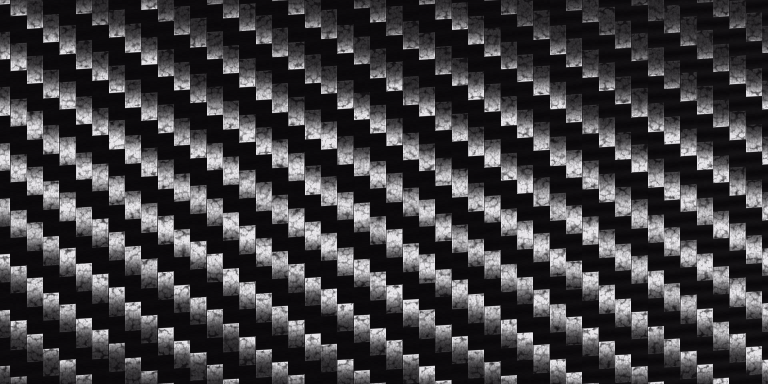
A Shadertoy shader for this texture:

```glsl
// Glossy twill carbon weave: stepped diagonals of silver tows over black ones.
// A sheared grid places the tows; a highlight slides over each curved tow
// according to its distance from a light band, broken up by cellular wrinkles.

#define COLUMNS 47.0      // tows across the canvas
#define REPEATS 6.9       // weave periods down the canvas
#define ROW_TILT 0.42     // rise of the rows towards the right, in periods
#define WEAVE_SHIFT vec2(0.36, 0.16)
#define JITTER 0.022      // uneven tow ends, in periods
#define RIM_WIDTH 0.004   // bright outline, in canvas heights
#define GLARE_SLIDE 3.2   // how fast the highlight leaves the tow centre
#define WRINKLE 0.42
#define GRAIN 0.20
#define INK vec3(0.035, 0.028, 0.037)
#define SILVER vec3(0.90, 0.895, 0.91)

float hash(vec2 p) {
    return fract(sin(dot(p, vec2(127.1, 311.7))) * 43758.5);
}

// Distance to the nearest scattered point
float cellular(vec2 p) {
    vec2 cell = floor(p);
    float nearest = 2.0;
    for (int y = -1; y <= 1; y++) {
        for (int x = -1; x <= 1; x++) {
            vec2 c = cell + vec2(x, y);
            vec2 point = c + vec2(hash(c), hash(c + 37.0));
            nearest = min(nearest, length(point - p));
        }
    }
    return nearest;
}

// Tone of a silver tow; bend runs from -1 at its lower end to 1 at its top
float towTone(vec2 p, float bend, vec2 id, float edge) {
    float bandOffset = p.y - (0.52 - 0.10 * p.x);
    float slide = bend + GLARE_SLIDE * bandOffset + 0.5 * (hash(id) - 0.5);
    float glare = exp(-slide * slide);

    // Crumpled resin is strongest towards the tow ends
    float folds = smoothstep(0.35, 0.85, cellular(p * vec2(75.0, 95.0)));
    float crumple = WRINKLE * folds * (0.5 + 0.7 * bend * bend);
    float fibre = hash(floor(p * vec2(300.0, 220.0))) - 0.5;
    float fleck = 0.5 - cellular(p * vec2(170.0, 130.0));

    float tone = 0.15 + 0.78 * glare - crumple * (0.35 + glare);
    tone += GRAIN * (0.5 * fibre + fleck) * (0.3 + glare);
    tone *= 0.88 + 0.24 * hash(id + 11.0);

    // Thin polished outline
    float rim = 1.0 - smoothstep(0.0, RIM_WIDTH, edge);
    tone += 0.20 * rim * (0.35 + glare);
    return clamp(tone, 0.05, 1.0);
}

// Faint sheen of the black crossing tows, clearer at the right
float crossTone(vec2 p, float phase) {
    float ribs = 0.5 + 0.5 * cos(phase * 4.0 * 6.2832);
    float threads = hash(floor(p * vec2(120.0, 300.0)));
    return (0.01 + 0.035 * smoothstep(1.0, 2.0, p.x)) * ribs + 0.012 * threads;
}

void mainImage(out vec4 fragColor, in vec2 fragCoord) {
    vec2 p = fragCoord / iResolution.y;
    float aa = 0.75 / iResolution.y;

    // Each column drops by a quarter period: two over, two under
    float columnPos = p.x * COLUMNS * 0.5 + WEAVE_SHIFT.x;
    float column = floor(columnPos);
    float across = fract(columnPos) - 0.5;
    float phase = p.y * REPEATS - ROW_TILT * p.x + 0.25 * column + WEAVE_SHIFT.y;
    phase += JITTER * (2.0 * hash(vec2(column, 5.0)) - 1.0);
    float along = fract(phase + 0.25) - 0.5;
    vec2 id = vec2(column, floor(phase + 0.25));

    // Signed distance inside the tow, in canvas heights
    float halfLength = 0.25 + JITTER * (hash(id + 3.0) - 0.5);
    float endEdge = (halfLength - abs(along)) / REPEATS;
    float sideEdge = (0.49 - abs(across)) * 2.0 / COLUMNS;
    float edge = min(endEdge, sideEdge);
    float mask = smoothstep(-aa, aa, edge);

    float silver = towTone(p, along / halfLength, id, edge);
    float tone = mix(crossTone(p, phase), silver, mask);
    fragColor = vec4(mix(INK, SILVER, tone), 1.0);
}
```
